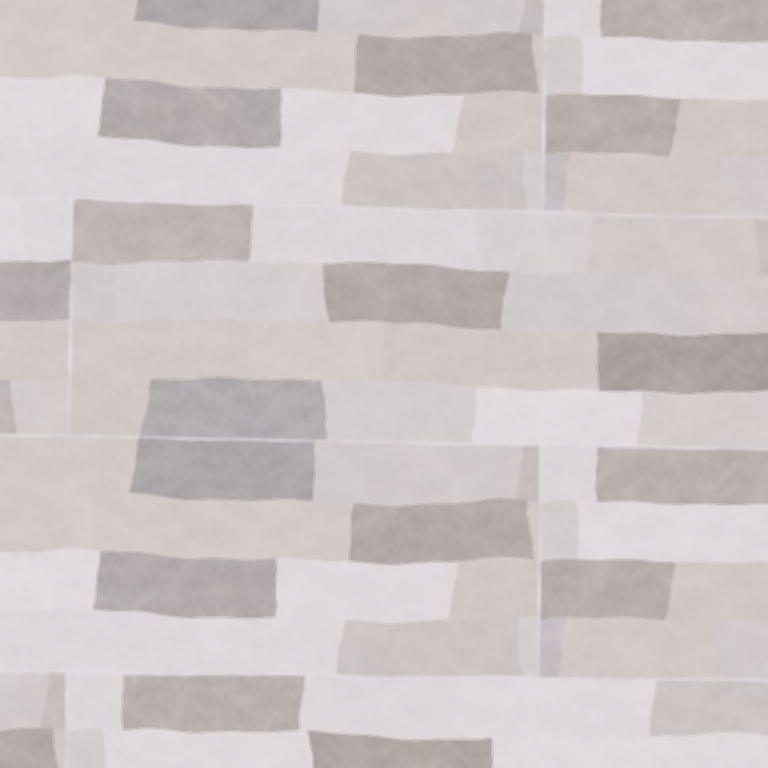
Reproduce this texture procedurally as a Shadertoy shader.

```glsl
// Wall of wide printed tiles in half-offset rows, each showing four strips of pale stones.
// A bent grid gives the tiles; every strip is cut into jittered stones counted from
// its dark accent stone. Cellular noise mottles the faces, layered sines fray the edges.

const vec2  TILE         = vec2(1.228, 0.309);   // tile size in canvas units
const vec2  ORIGIN       = vec2(0.710, 0.125);   // corner of tile (0, 0)
const float STRIPS       = 4.0;
const float STONE_LENGTH = 0.190;                // share of the tile width
const float JOINT_JITTER = 0.55;
const float JOINT_SLANT  = 0.12;
const float EDGE_FRAY    = 0.10;                 // share of the strip height
const vec2  GROUT_HALF   = vec2(0.0022, 0.0019); // upright, level
const float SOFTNESS     = 0.0017;               // spacing of the smoothing samples

const vec3 WHITE_STONE = vec3(0.876, 0.848, 0.862);
const vec3 GREY_STONE  = vec3(0.830, 0.803, 0.803);
const vec3 BEIGE_STONE = vec3(0.828, 0.790, 0.780);
const vec3 DARK_BROWN  = vec3(0.692, 0.650, 0.634);
const vec3 DARK_GREY   = vec3(0.690, 0.665, 0.680);
const vec3 GROUT       = vec3(0.875, 0.870, 0.900);

// One column per tile design, one entry per strip from the top down
const mat4 ACCENT_START = mat4(0.06, 0.26, -0.05, 0.19,   0.57, 0.80, 0.53, 0.79,
                               0.00, 0.27, 0.56, 0.08,    0.60, 0.83, 0.70, 0.75);
const mat4 ACCENT_TONE  = mat4(0.75, 0.90, 0.85, 0.25,    0.95, 0.95, 0.85, 0.25,
                               0.65, 0.95, 1.05, 0.85,    0.15, 0.90, 0.10, 0.60);

float hash(vec2 p) {
    vec3 q = fract(p.xyx * 0.1031);
    q += dot(q, q.yzx + 33.33);
    return fract((q.x + q.y) * q.z);
}

// Distance to the nearest scattered point
float cellular(vec2 p) {
    vec2 cell = floor(p);
    float nearest = 2.0;
    for (int y = -1; y <= 1; y++)
    for (int x = -1; x <= 1; x++) {
        vec2 c = cell + vec2(x, y);
        vec2 point = c + vec2(hash(c), hash(c + 57.3));
        nearest = min(nearest, distance(p, point));
    }
    return nearest;
}

// Layered sines, about -1 to 1
float wobble(float x, float seed) {
    return 0.55 * sin(x * 11.0 + seed * 2.4) + 0.3 * sin(x * 29.0 + seed * 5.1)
         + 0.15 * sin(x * 83.0 + seed * 3.7);
}

// Offset of the joint before stone i; both joints of the accent stone stay in place
float jointOffset(float i, float seed, float height) {
    float shift = (hash(vec2(i, seed)) - 0.5) * clamp(abs(i - 0.5) - 0.5, 0.0, 1.0);
    float slant = (hash(vec2(i, seed + 40.0)) - 0.5) * (height - 0.5);
    return JOINT_JITTER * shift + JOINT_SLANT * slant;
}

vec3 stoneColor(int design, vec2 uv) {
    // Strip, counted from the top
    float level = (1.0 - uv.y) * STRIPS + EDGE_FRAY * wobble(uv.x, float(design));
    float strip = clamp(floor(level), 0.0, STRIPS - 1.0);
    float height = level - strip;
    float seed = float(design) * 7.0 + strip + 3.0;

    // Stone along the strip
    float x = (uv.x - ACCENT_START[design][int(strip)]) / STONE_LENGTH;
    x += 0.012 * wobble(height * 0.25, seed);
    float i = floor(x);
    i += step(i + 1.0 + jointOffset(i + 1.0, seed, height), x)
       - step(x, i + jointOffset(i, seed, height));

    // Pale base; one strip of each design is warmer
    vec2 id = vec2(i + 20.0, seed);
    float warm = strip == float(2 - design % 2) ? 0.35 : 0.0;
    vec3 tinted = mix(GREY_STONE, BEIGE_STONE, smoothstep(0.2, 0.8, hash(id + 17.0) + warm));
    vec3 pale = mix(WHITE_STONE, tinted, smoothstep(0.30, 0.60, hash(id + 11.0) + warm));

    // Darkened for the accent, half darkened for a few others
    vec3 dark = mix(DARK_BROWN, DARK_GREY, smoothstep(0.3, 1.0, hash(id + 23.0)));
    float tone = i == 0.0 ? ACCENT_TONE[design][int(strip)]
                          : 0.5 * smoothstep(0.78, 0.92, hash(id + 31.0));
    return mix(pale, dark, tone) + 0.022 * (hash(id + 43.0) - 0.5);
}

vec3 wallColor(vec2 p) {
    // Slight camera tilt and uneven tile edges
    p.x += 0.010 * (1.0 - p.y);
    p.y += p.x * (0.008 + 0.027 * p.y) + 0.0010 * wobble(p.x * 2.0, 1.0);

    // Half-offset rows; the printed designs recur
    vec2 grid = (p - ORIGIN) / TILE;
    float row = floor(grid.y);
    grid.x += 0.5 * mod(row, 2.0);
    vec2 uv = fract(grid);
    int design = int(mod(floor(grid.x), 2.0)) + (mod(row, 4.0) == 1.0 ? 2 : 0);

    // Thin grout, worn away in places
    vec2 edge = min(uv, 1.0 - uv) * TILE;
    vec2 line = 1.0 - smoothstep(GROUT_HALF * 0.5, GROUT_HALF * 1.5, edge);
    vec2 wear = vec2(wobble(p.y * 3.0, row), wobble(p.x * 2.0, row));
    line *= clamp(0.65 + 0.55 * wear, 0.0, 1.0);
    return mix(stoneColor(design, uv), GROUT, max(line.x, line.y));
}

void mainImage(out vec4 fragColor, in vec2 fragCoord) {
    vec2 p = fragCoord / iResolution.y;

    // Smooth edges with a 3 by 3 average
    vec3 color = vec3(0.0);
    for (int y = -1; y <= 1; y++)
    for (int x = -1; x <= 1; x++) color += wallColor(p + SOFTNESS * vec2(x, y)) / 9.0;

    // Cloudy mottling and warm stains, stronger on dark stones
    vec2 q = p + 0.012 * vec2(wobble(p.y * 4.0, 2.0), wobble(p.x * 4.0, 5.0));
    float mottle = 0.65 * cellular(q * vec2(18.0, 32.0)) + 0.35 * cellular(q * 70.0) - 0.46;
    float darkness = 1.0 - smoothstep(0.66, 0.84, color.g);
    color += mottle * mix(0.032, 0.085, darkness);
    float stain = wobble(q.x * 2.3 + q.y * 1.1, 3.0) * wobble(q.y * 1.7, 6.0);
    color += stain * mix(0.4, 1.0, darkness) * vec3(0.018, 0.010, 0.002);

    fragColor = vec4(color, 1.0);
}
```
